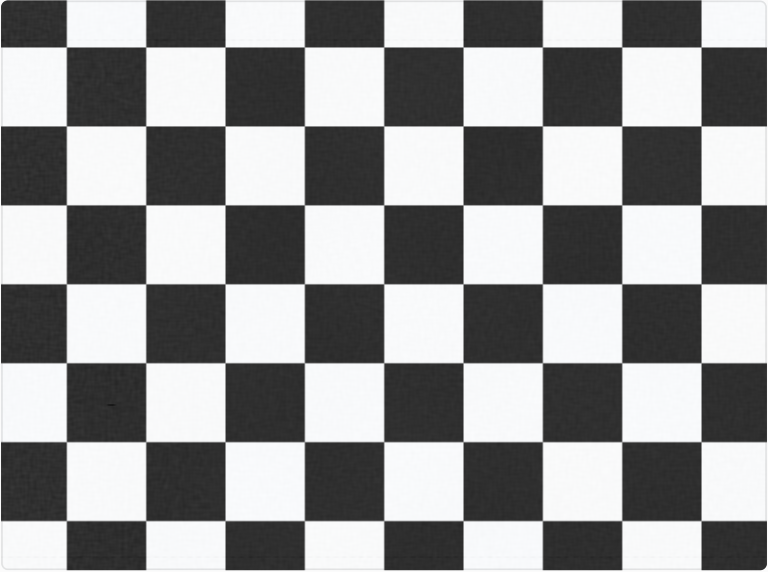
A WebGL 2 fragment shader for this pattern:

```glsl
#version 300 es
precision highp float;
// A woven mat printed with a black and white checkerboard, cropped at its sides.
// Two alternating square waves are multiplied into the checks; gradient noise
// gives the weave, and a rounded box gives the hemmed outline of the cloth.
uniform vec2 u_resolution;
out vec4 fragColor;

vec2 hash2(vec2 p) {
  vec3 q = fract(vec3(p.xyx) * vec3(0.1031, 0.1030, 0.0973));
  q += dot(q, q.yzx + 33.33);
  return fract((q.xx + q.yz) * q.zy);
}

float cornerSlope(vec2 cell, vec2 corner, vec2 f) {
  return dot(hash2(cell + corner) * 2.0 - 1.0, f - corner);
}

float gradientNoise(vec2 p) {
  vec2 i = floor(p), f = fract(p);
  vec2 u = f * f * f * (f * (f * 6.0 - 15.0) + 10.0);
  float low = mix(cornerSlope(i, vec2(0, 0), f), cornerSlope(i, vec2(1, 0), f), u.x);
  float high = mix(cornerSlope(i, vec2(0, 1), f), cornerSlope(i, vec2(1, 1), f), u.x);
  return mix(low, high, u.y);
}

float roundedBox(vec2 p, vec2 halfSize, float radius) {
  vec2 q = abs(p) - halfSize + radius;
  return length(max(q, 0.0)) + min(max(q.x, q.y), 0.0) - radius;
}

// Soft thin line at distance d
float thread(float d, float halfWidth, float px) {
  return 1.0 - smoothstep(halfWidth - px * 0.5, halfWidth + px, abs(d));
}

void main() {
  float px = 1.0 / u_resolution.y;
  vec2 p = gl_FragCoord.xy * px;
  float aspect = u_resolution.x * px;

  // Checks: signed distance to the grid lines, positive in even columns and rows
  vec2 pitch = vec2(0.1387, 0.1380);
  vec2 grid = (p - vec2(0.1169, 0.0890)) / pitch;
  vec2 wave = (0.5 - abs(mod(grid + 0.5, 2.0) - 1.0)) * pitch;
  vec2 side = clamp(wave / max(0.0016, 0.6 * px), -1.0, 1.0);
  float white = 0.5 + 0.5 * side.x * side.y;

  // Weave: fine crossed threads over broad, uneven patches
  float weave = gradientNoise(p * vec2(170.0, 65.0)) + gradientNoise(p * vec2(60.0, 190.0) + 37.0);
  float patches = gradientNoise(p * 5.0 + 11.0);
  float roughness = mix(1.3, 0.8, smoothstep(0.0, 0.5, p.x));
  float cellTone = hash2(floor(grid) + 19.0).x - 0.5;

  vec3 ink = vec3(0.183) + 0.026 * weave * roughness + 0.014 * patches + 0.008 * cellTone;
  vec3 cloth = vec3(0.974, 0.978, 0.982) + 0.009 * weave + 0.005 * patches;
  cloth += cellTone * vec3(-0.004, 0.0, 0.006);

  // Hem stitching along the top and bottom, and one small snag
  float stitches = 0.6 + 0.4 * sin(p.x * 420.0);
  float hem = max(thread(p.y - 0.026, 0.0009, px), thread(p.y - 0.930, 0.0009, px)) * stitches;
  ink -= 0.025 * hem;
  cloth -= 0.022 * hem;
  float snag = length((p - vec2(0.195, 0.292)) / vec2(0.009, 0.0018));
  ink -= 0.09 * (1.0 - smoothstep(0.4, 1.3, snag));

  vec3 color = mix(ink, cloth, white);

  // Outline: a shaded rim, with the white backdrop past the rounded corners
  vec2 center = vec2(aspect * 0.5, 0.5012);
  float outline = roundedBox(p - center, vec2(aspect * 0.5 - 0.0018, 0.4982), 0.012);
  color -= 0.09 * white * thread(outline + 0.0015, 0.0012, px);
  color = mix(color, vec3(0.985), smoothstep(-0.6 * px, 0.6 * px, outline));

  fragColor = vec4(clamp(color, 0.0, 1.0), 1.0);
}
```
